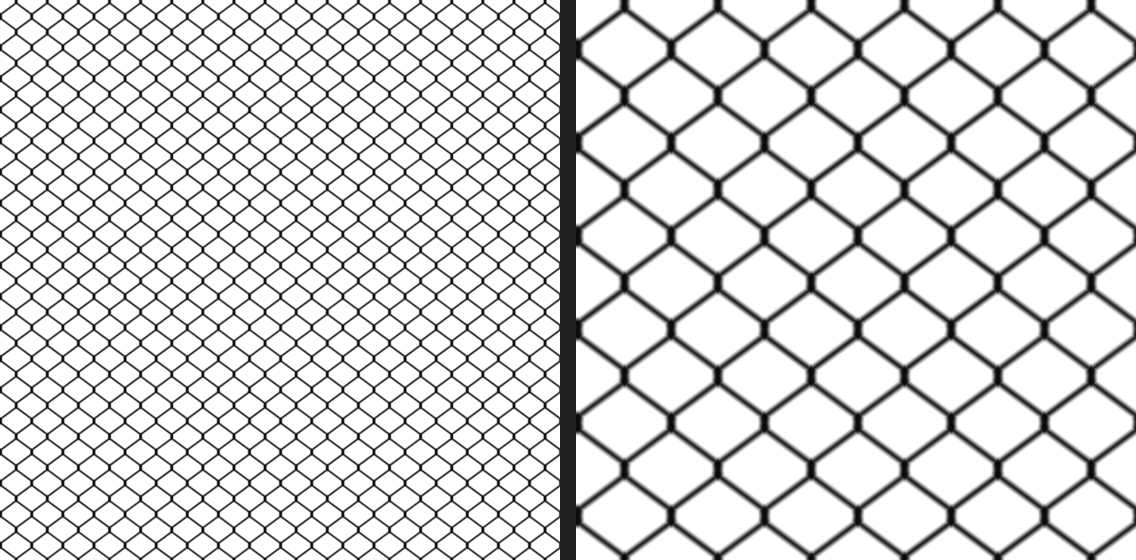
Left: the whole. Right: its middle third, enlarged.
Write a Shadertoy shader that draws this pattern.

```glsl
// Chain-link fence: dark soft-edged wires with hooked knots on white.
#define REPEATS 18.0
#define KNOT_OFFSET vec2(0.02, 0.47)
#define WIRE_RADIUS 0.027
#define KNOT_RADIUS 0.050
#define KNOT_WAIST 0.044
#define KNOT_HALF 0.065
#define SOFTNESS 0.034
#define WIRE_TONE 0.085
#define KNOT_TONE 0.045
#define TONE_VARIATION 0.03

float hash(vec2 cell) {
    return fract(sin(dot(cell, vec2(127.1, 311.7))) * 4375.85);
}

float segmentDistance(vec2 p, vec2 a, vec2 b) {
    vec2 ab = b - a;
    return length(p - a - ab * clamp(dot(p - a, ab) / dot(ab, ab), 0.0, 1.0));
}

// Upright link, slightly narrower where the two hooks meet.
float knotDistance(vec2 p) {
    float radius = mix(KNOT_WAIST, KNOT_RADIUS, smoothstep(0.0, KNOT_HALF, p.y));
    return segmentDistance(p, vec2(0.0), vec2(0.0, KNOT_HALF)) - radius;
}

float coverage(float d, float edge) {
    return 1.0 - smoothstep(-edge, edge, d);
}

void mainImage(out vec4 fragColor, in vec2 fragCoord) {
    vec2 p = fragCoord / iResolution.xy * REPEATS - KNOT_OFFSET;
    float edge = max(SOFTNESS, 0.7 * REPEATS / min(iResolution.x, iResolution.y));

    // Mirror each cell into one quadrant, with knots at two opposite corners.
    vec2 cell = round(p);
    vec2 q = abs(p - cell);

    // Diagonal wire joining the ends of neighbouring knots.
    float wire = segmentDistance(q, vec2(0.0, KNOT_HALF), vec2(0.5, 0.5 - KNOT_HALF)) - WIRE_RADIUS;
    float knot = min(knotDistance(q), knotDistance(0.5 - q));

    // Slight tone change between links, wrapping at the canvas edges.
    float tone = WIRE_TONE + TONE_VARIATION * (hash(mod(cell, REPEATS)) - 0.5);

    float shade = mix(1.0, tone, coverage(wire, edge));
    shade = min(shade, mix(1.0, KNOT_TONE, coverage(knot, edge)));
    fragColor = vec4(vec3(shade), 1.0);
}
```
